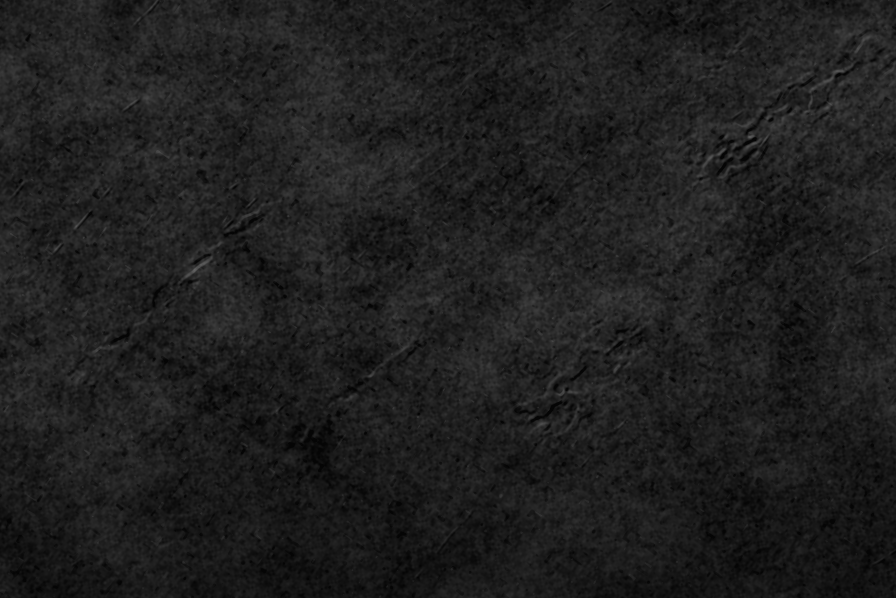
Give the GLSL for this texture, as a Shadertoy shader.

```glsl
// Dark worn plaster wall: cloudy stains, fine grit, flaking trowel marks and scratches.

const float BASE_TONE = 0.138;
const float CLOUD_AMOUNT = 0.013;
const float MOTTLE_AMOUNT = 0.014;
const float GRAIN_AMOUNT = 0.021;
const float WEAVE_AMOUNT = 0.006;
const float STAIN_AMOUNT = 0.024;
const float RELIEF_AMOUNT = 0.17;
const float SCRATCH_AMOUNT = 0.17;
const float RELIEF_STEP = 0.0024;
const int SCRATCH_COUNT = 26;
const vec2 LIGHT_DIR = vec2(-0.6, 0.8);
const vec2 TROWEL_DIR = vec2(0.8, 0.6);
const mat2 GRIT_TURN = mat2(0.83, 0.56, -0.56, 0.83);

// Trowel marks as start and end points, in units of the canvas height
const int MARK_COUNT = 5;
const vec4 MARKS[MARK_COUNT] = vec4[](
    vec4(1.13, 0.69, 1.52, 0.95), vec4(0.10, 0.35, 0.48, 0.68),
    vec4(0.45, 0.23, 0.73, 0.45), vec4(1.12, 0.82, 1.27, 0.945),
    vec4(0.86, 0.26, 1.09, 0.47));
const float MARK_WIDTHS[MARK_COUNT] = float[](0.034, 0.018, 0.010, 0.012, 0.045);

float hash(vec2 p) {
    vec3 q = fract(p.xyx * vec3(0.1031, 0.1030, 0.0973));
    q += dot(q, q.yzx + 33.33);
    return fract((q.x + q.y) * q.z);
}

float noise(vec2 p) {
    vec2 i = floor(p), f = fract(p);
    f = f * f * (3.0 - 2.0 * f);
    return mix(mix(hash(i), hash(i + vec2(1, 0)), f.x),
               mix(hash(i + vec2(0, 1)), hash(i + vec2(1, 1)), f.x), f.y);
}

// Layered noise, scaled to about zero mean and unit deviation
float fbm(vec2 p) {
    float sum = 0.0, amp = 0.5;
    for (int i = 0; i < 5; i++) {
        sum += amp * (noise(p) - 0.5);
        p = mat2(1.6, 1.2, -1.2, 1.6) * p + 17.3;
        amp *= 0.58;
    }
    return sum / 0.12;
}

// Along (x) and signed across (y) position relative to a segment
vec2 segmentCoords(vec2 p, vec2 a, vec2 b) {
    vec2 dir = normalize(b - a);
    return vec2(dot(p - a, dir), dot(p - a, vec2(-dir.y, dir.x)));
}

float segmentFade(float along, float len, float soft) {
    return smoothstep(0.0, soft, along) * smoothstep(len, len - soft, along);
}

// Flaky crust stretched along the trowel direction
float crustHeight(vec2 p) {
    vec2 q = vec2(dot(p, TROWEL_DIR), dot(p, vec2(-TROWEL_DIR.y, TROWEL_DIR.x)));
    q += 0.009 * vec2(noise(p * 45.0), noise(p * 45.0 + 31.0));
    float flakes = 0.6 * noise(q * vec2(28.0, 80.0)) + 0.4 * noise(q * vec2(80.0, 135.0) + 9.0);
    return smoothstep(0.38, 0.62, flakes);
}

// Coverage of the trowel marks
float markMask(vec2 p) {
    float mask = 0.0;
    for (int i = 0; i < MARK_COUNT; i++) {
        vec2 s = segmentCoords(p, MARKS[i].xy, MARKS[i].zw);
        float len = distance(MARKS[i].xy, MARKS[i].zw);
        float across = (s.y + 0.012 * (noise(p * 14.0) - 0.5)) / MARK_WIDTHS[i];
        mask = max(mask, exp(-across * across) * segmentFade(s.x, len, 0.06));
    }
    return mask * mix(0.35, 1.0, noise(p * 22.0 + 5.0));
}

// Fine grooves with one lit and one shaded lip
float scratches(vec2 p) {
    float sum = 0.0;
    for (int i = 0; i < SCRATCH_COUNT; i++) {
        float id = float(i) + 1.0;
        vec2 start = vec2(hash(vec2(id, 3.0)) * 1.5, hash(vec2(id, 7.0)));
        float angle = mix(0.45, 0.9, hash(vec2(id, 11.0)));
        float len = mix(0.04, 0.20, pow(hash(vec2(id, 19.0)), 2.0));
        vec2 s = segmentCoords(p, start, start + vec2(cos(angle), sin(angle)));
        float d = (s.y + 0.005 * (noise(p * 30.0) - 0.5)) / 0.0017;
        float lips = exp(-d * d) - 0.8 * exp(-(d + 2.2) * (d + 2.2));
        float broken = smoothstep(0.25, 0.7, noise(vec2(s.x * 55.0, id * 5.0)));
        sum += lips * broken * segmentFade(s.x, len, 0.02) * mix(0.2, 0.8, hash(vec2(id, 23.0)));
    }
    return sum;
}

void mainImage(out vec4 fragColor, in vec2 fragCoord) {
    vec2 p = fragCoord / iResolution.y;

    // Cloudy stains
    float tone = BASE_TONE + CLOUD_AMOUNT * fbm(p * 3.6 + 4.0);
    tone += MOTTLE_AMOUNT * fbm(p * vec2(15.0, 18.0) + 40.0);
    tone -= STAIN_AMOUNT * smoothstep(0.7, 2.0, fbm(p * 9.0 + 71.0));
    vec2 glow = p - vec2(0.92, 0.45);
    tone += 0.035 * exp(-dot(glow, glow) / 0.02);

    // Grit, faint crossed threads, pits and flecks
    vec2 g = GRIT_TURN * p + 3.0;
    float grain = noise(g * 235.0) + 0.7 * noise(g * 130.0 + 50.0) - 0.85;
    float weave = noise(p * vec2(40.0, 210.0)) + noise(p * vec2(210.0, 40.0) + 80.0) - 1.0;
    tone += GRAIN_AMOUNT * grain / 0.25 + WEAVE_AMOUNT * weave / 0.28;
    tone -= 0.06 * smoothstep(0.80, 0.95, noise(g * 105.0 + 13.0));
    tone += 0.07 * smoothstep(0.92, 0.99, noise(g * 95.0 + 27.0));

    // Lit relief
    float slope = crustHeight(p - LIGHT_DIR * RELIEF_STEP) - crustHeight(p + LIGHT_DIR * RELIEF_STEP);
    float roughness = 0.09 + 0.12 * smoothstep(0.0, 1.5, fbm(p * 4.0 + 90.0)) + markMask(p);
    tone += RELIEF_AMOUNT * slope * roughness + SCRATCH_AMOUNT * scratches(p);

    // Darker foot and upper edge
    tone *= mix(0.64, 1.0, smoothstep(-0.05, 0.42, p.y)) * mix(1.0, 0.92, smoothstep(0.8, 1.0, p.y));
    fragColor = vec4(vec3(clamp(tone, 0.02, 0.45)), 1.0);
}
```
